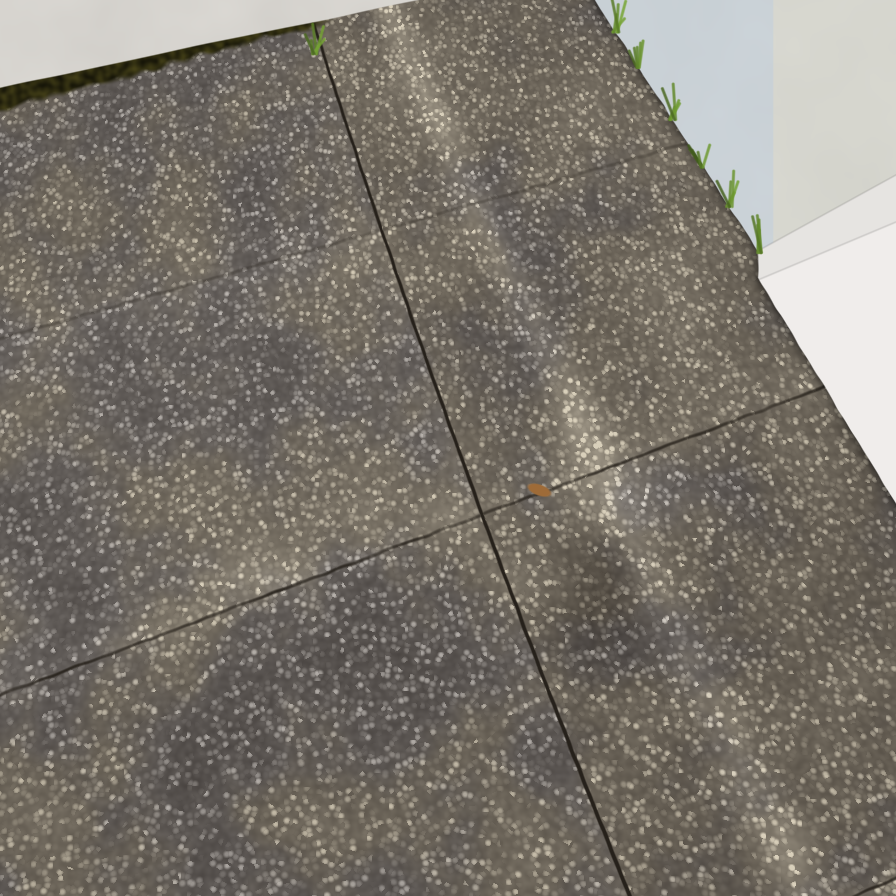
Reproduce this texture procedurally as a Shadertoy shader.

```glsl
// Weathered exposed-aggregate paving slabs in perspective, with walls, moss and weeds.
const vec3 STONE_DARK = vec3(0.33, 0.31, 0.285);
const vec3 STONE_LIGHT = vec3(0.79, 0.77, 0.72);
const vec3 JOINT_COLOR = vec3(0.15, 0.13, 0.105);
const vec3 WALL_BACK = vec3(0.84, 0.83, 0.81);
const vec3 WALL_BLUE = vec3(0.79, 0.82, 0.84);
const vec3 WALL_GREY = vec3(0.84, 0.84, 0.81);
const vec3 STEP_COLOR = vec3(0.94, 0.93, 0.92);
const vec3 MOSS_COLOR = vec3(0.17, 0.16, 0.06);
const vec3 WEED_COLOR = vec3(0.36, 0.50, 0.16);
const vec3 LEAF_COLOR = vec3(0.62, 0.42, 0.22);
const float PEBBLE_COUNT = 135.0;
const float LONG_JOINT_HALF = 0.0023;
const float CROSS_JOINT_HALF = 0.0017;
// Cross joints: height at the left side, slope, strength
const vec3 CROSS_JOINTS[3] = vec3[3](
    vec3(0.378, -0.284, 0.35), vec3(0.776, -0.374, 0.85), vec3(1.42, -0.44, 0.8));

float hash(vec2 p) {
    vec3 q = fract(vec3(p.xyx) * 0.1031);
    q += dot(q, q.yzx + 33.33);
    return fract((q.x + q.y) * q.z);
}

vec2 hash2(vec2 p) { return vec2(hash(p), hash(p + 57.3)); }

float gradientNoise(vec2 p) {
    vec2 i = floor(p), f = fract(p);
    vec2 w = f * f * f * (f * (f * 6.0 - 15.0) + 10.0);
    vec4 corner;
    for (int k = 0; k < 4; k++) {
        vec2 o = vec2(k & 1, k >> 1);
        float a = 6.2832 * hash(i + o);
        corner[k] = dot(vec2(cos(a), sin(a)), f - o);
    }
    return mix(mix(corner.x, corner.y, w.x), mix(corner.z, corner.w, w.x), w.y);
}

float fbm(vec2 p) {
    float sum = 0.0, amp = 1.0;
    for (int k = 0; k < 4; k++) {
        sum += amp * gradientNoise(p);
        p = mat2(1.6, 1.2, -1.2, 1.6) * p + 11.7;
        amp *= 0.55;
    }
    return sum;
}

// Brightness of the nearest pebble: few are pale, most are dull
float pebbles(vec2 p) {
    vec2 cell = floor(p), id = cell;
    float nearest = 9.0;
    for (int j = -1; j <= 1; j++)
    for (int i = -1; i <= 1; i++) {
        vec2 c = cell + vec2(i, j);
        float d = length(c + hash2(c) - p);
        if (d < nearest) { nearest = d; id = c; }
    }
    return smoothstep(0.75, 0.15, nearest) * pow(hash(id + 9.1), 3.0);
}

float blotch(vec2 p, vec2 center, vec2 radius) {
    vec2 d = (p - center) / radius;
    return exp(-dot(d, d));
}

float segment(vec2 p, vec2 a, vec2 b) {
    vec2 pa = p - a, ba = b - a;
    return length(pa - ba * clamp(dot(pa, ba) / dot(ba, ba), 0.0, 1.0));
}

float cover(float d, float aa) { return smoothstep(aa, -aa, d); }

float rightEdge(float y) { return min(0.664 + 0.65 * y, 0.846 + 0.61 * max(y - 0.31, 0.0)); }

void mainImage(out vec4 fragColor, in vec2 fragCoord) {
    vec2 p = fragCoord / iResolution.xy;
    p.y = 1.0 - p.y; // y runs down, towards the viewer
    float aa = 1.0 / iResolution.y;
    float depth = 0.65 + 0.35 * p.y;
    vec2 ground = vec2((p.x - 0.35) / depth, log(depth) / 0.35);
    float wobble = gradientNoise(p * 45.0), cloud = fbm(p * 6.0);

    // Joints, and the slab each point lies in
    float longD = (p.x - 0.342 - 0.315 * p.y - 0.046 * p.y * p.y) * 0.94 + 0.001 * wobble;
    float joint = cover(abs(longD) - LONG_JOINT_HALF * depth, aa);
    float rim = 0.6 * exp(-abs(longD) / 0.025);
    vec2 slab = vec2(step(0.0, longD), 0.0);
    for (int k = 0; k < 3; k++) {
        vec3 j = CROSS_JOINTS[k];
        float d = (p.y - j.x - j.y * p.x) * 0.94 + 0.002 * wobble;
        float strength = j.z * (0.85 + 0.5 * gradientNoise(p * 18.0));
        joint = max(joint, strength * cover(abs(d) - CROSS_JOINT_HALF, aa * 1.3));
        rim = max(rim, exp(-abs(d) / 0.03));
        slab.y += step(0.0, d);
    }

    // Pale run-off streak and stains
    float streakD = p.x - 0.427 - 0.469 * p.y + 0.012 * gradientNoise(p * 9.0);
    float streak = exp(-pow(streakD / (0.018 + 0.016 * p.y), 2.0)) * (0.75 + 0.5 * cloud);
    float stain = streak + 0.7 * blotch(p, vec2(0.70, 0.555), vec2(0.09, 0.05))
        + 0.5 * blotch(p, vec2(0.29, 0.64), vec2(0.06, 0.025)) + 0.4 * rim * (0.7 + cloud)
        - 0.5 * blotch(p, vec2(0.67, 0.66), vec2(0.045, 0.07));

    // Aggregate surface
    float grain = gradientNoise(ground * PEBBLE_COUNT * 0.8);
    float tone = 0.08 + 0.17 * cloud + 0.12 * grain + 0.07 * hash(slab + 3.0) + 0.28 * stain
        + pebbles(ground * PEBBLE_COUNT) * (0.75 + 0.3 * stain);
    vec3 col = mix(STONE_DARK, STONE_LIGHT, clamp(tone, -0.2, 1.1));
    col *= mix(vec3(0.99, 0.99, 1.03), vec3(1.02, 1.0, 0.96), smoothstep(-0.3, 0.4, cloud + slab.x * 0.3));
    col = mix(col, JOINT_COLOR, clamp(joint, 0.0, 1.0));

    // Fallen leaf
    vec2 leaf = mat2(0.94, -0.34, 0.34, 0.94) * (p - vec2(0.602, 0.547));
    col = mix(col, LEAF_COLOR, cover(length(leaf * vec2(0.45, 1.0)) - 0.006, aa));

    // Back wall with moss at its foot
    float backD = p.y - 0.098 + 0.21 * p.x + 0.002 * gradientNoise(p * 12.0);
    float mossDepth = mix(0.024, 0.004, smoothstep(0.0, 0.37, p.x)) + 0.007 * wobble;
    vec3 moss = MOSS_COLOR * (1.0 + 0.9 * gradientNoise(p * 110.0));
    col = mix(col, moss, cover(backD - mossDepth, 3.0 * aa) * smoothstep(0.38, 0.34, p.x));
    col = mix(col, WALL_BACK + 0.03 * cloud, cover(backD, aa));

    // Right wall and pale step
    float stepD = p.y - 0.28 + 0.55 * (p.x - 0.846);
    float treadD = p.y - 0.3125 + 0.42 * (p.x - 0.846);
    vec3 wall = mix(WALL_BLUE, WALL_GREY, smoothstep(-aa, aa, p.x - 0.863)) + 0.015 * cloud;
    wall = mix(wall, STEP_COLOR * 0.96, cover(-stepD, aa));
    wall = mix(wall, STEP_COLOR, cover(-treadD, aa));
    wall *= 1.0 - 0.12 * cover(min(abs(stepD), abs(treadD)) - 0.001, aa);
    float wallD = rightEdge(p.y) - p.x + 0.002 * wobble;
    col *= 1.0 - 0.45 * exp(-max(wallD, 0.0) / 0.006);
    col = mix(col, wall, cover(wallD, aa));

    // Weeds: tufts along the right wall, the last one by the back wall
    for (int i = 0; i < 7; i++) {
        float y = 0.025 + 0.048 * float(i) + 0.02 * hash(vec2(i, 4));
        vec2 root = i < 6 ? vec2(rightEdge(y), y) : vec2(0.352, 0.06);
        for (int b = 0; b < 5; b++) {
            vec2 r = hash2(vec2(b, i) + 2.0);
            vec2 tip = root + vec2(0.028 * (r.x - 0.6), -0.012 - 0.03 * r.y);
            float blade = segment(p, root + vec2(0.008 * (r.y - 0.5), 0.0), tip) - 0.0016;
            col = mix(col, WEED_COLOR * (0.7 + 0.6 * r.x), 0.85 * cover(blade, aa));
        }
    }
    fragColor = vec4(clamp(col, 0.0, 1.0), 1.0);
}
```
